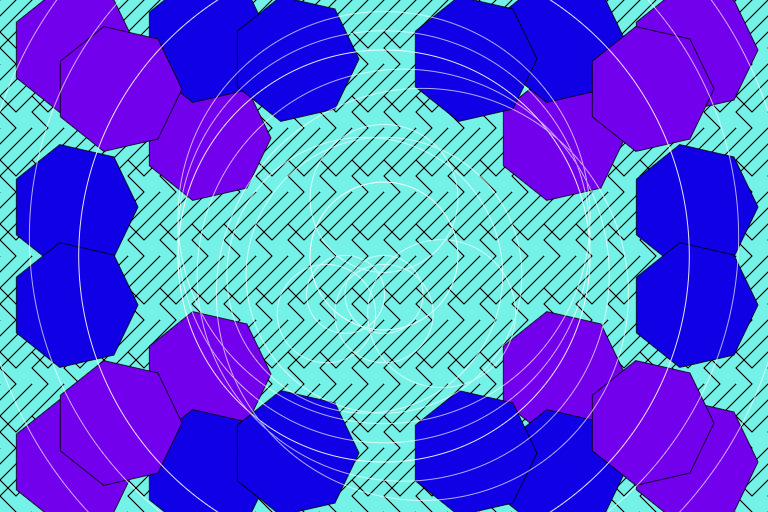
Reproduce this background procedurally as a Shadertoy shader.

```glsl
// Mirrored heptagons and thin white rings over a diagonal brick lattice.
// Bricks are periodic dashes in 45-degree axes; heptagons are reflected into
// four quadrants; rings sit on a shared step. The canvas is 512 units high.
#define HEIGHT 512.0
#define BRICK 16.0
#define STEP 19.2
#define HEPT_RADIUS 64.0
#define INK_WIDTH 0.5
#define RING_WIDTH 0.5
#define CYAN vec3(0.46, 0.95, 0.91)
#define BLUE vec3(0.06, 0.0, 0.90)
#define PURPLE vec3(0.45, 0.0, 0.93)

const float PI = 3.14159;

// Antialiased fill of a signed distance
float cover(float d, float px) {
    return clamp(0.5 - d / px, 0.0, 1.0);
}

// Regular heptagon with one vertex pointing right
float heptagon(vec2 p) {
    float sector = 2.0 * PI / 7.0;
    float a = atan(p.y, p.x);
    float normal = (floor(a / sector) + 0.5) * sector;
    return length(p) * cos(a - normal) - HEPT_RADIUS * cos(sector * 0.5);
}

// Long dashes one way, short brick ends the other way
float brickInk(vec2 p, float px) {
    vec2 q = vec2(p.x - p.y, p.x + p.y) / BRICK + vec2(2.0, 13.0);
    vec2 line = floor(q + 0.5);
    vec2 d = abs(q - line) * BRICK * 0.7071 - INK_WIDTH;
    float longDash = step(mod(q.x - line.y + 1.0, 8.0), 6.0);
    float stagger = mod(line.x, 2.0) > 0.5 ? -1.0 : 1.0;
    float shortDash = step(mod(q.y - line.x + stagger, 8.0), 2.0);
    return max(longDash * cover(d.y, px), shortDash * cover(d.x, px));
}

float ring(vec2 p, vec2 center, float radius, float px) {
    float d = abs(length(p - center * STEP) - radius * STEP);
    return cover(d - RING_WIDTH, px);
}

// Heptagons, layered and reflected around the center
vec3 paintHeptagons(vec3 col, vec2 p, float px) {
    // Position in one quadrant, then 1 for purple or 0 for blue
    vec3 shapes[6] = vec3[6](
        vec3(310, 49, 0), vec3(310, 206, 1), vec3(177, 118, 1),
        vec3(177, 216, 0), vec3(89, 197, 0), vec3(266, 167, 1));
    for (int i = 0; i < 6; i++) {
        for (int k = 0; k < 4; k++) {
            vec2 side = vec2(k % 2, k / 2) * 2.0 - 1.0;
            float d = heptagon(p - shapes[i].xy * side);
            col = mix(col, mix(BLUE, PURPLE, shapes[i].z), cover(d, px));
            col *= 1.0 - 0.8 * cover(abs(d) - INK_WIDTH, px);
        }
    }
    return col;
}

// Ring families, with centers counted in steps
float ringLight(vec2 p, float px) {
    float light = 0.0;
    // Equal wide rings drifting down, then sideways
    for (int i = -2; i < 3; i++) {
        vec2 c = vec2(max(i, 0), i);
        light = max(light, ring(p, c, 10.73, px));
    }
    // Pairs below the center
    float pairRadius[3] = float[3](7.18, 2.03, 2.56);
    for (int k = 0; k < 3; k++) {
        float s = float(k + 1);
        light = max(light, ring(p, vec2(-s, s), pairRadius[k], px));
        light = max(light, ring(p, vec2(0.0, s), pairRadius[k], px));
    }
    // Outer rings
    for (int k = 0; k < 3; k++) {
        vec2 c = vec2(0.0, -min(float(k), 1.0));
        light = max(light, ring(p, c, 15.9 + 2.57 * float(k), px));
    }
    // Inner trio
    light = max(light, ring(p, vec2(0.0, -3.0), 3.85, px));
    light = max(light, ring(p, vec2(3.0, 3.0), 3.85, px));
    light *= 0.75;
    // Brighter concentric rings
    light = max(light, ring(p, vec2(0.0), 3.85, px));
    light = max(light, ring(p, vec2(0.0), 10.73, px));
    return max(light, ring(p, vec2(0.0), 15.9, px));
}

void mainImage(out vec4 fragColor, in vec2 fragCoord) {
    float px = HEIGHT / iResolution.y;
    vec2 p = (fragCoord - 0.5 * iResolution.xy) * px;
    p.y = -p.y;

    vec3 col = CYAN * (1.0 - brickInk(p, px));
    col = paintHeptagons(col, p, px);
    col = mix(col, vec3(1.0), 0.9 * ringLight(p, px));
    fragColor = vec4(col, 1.0);
}
```
